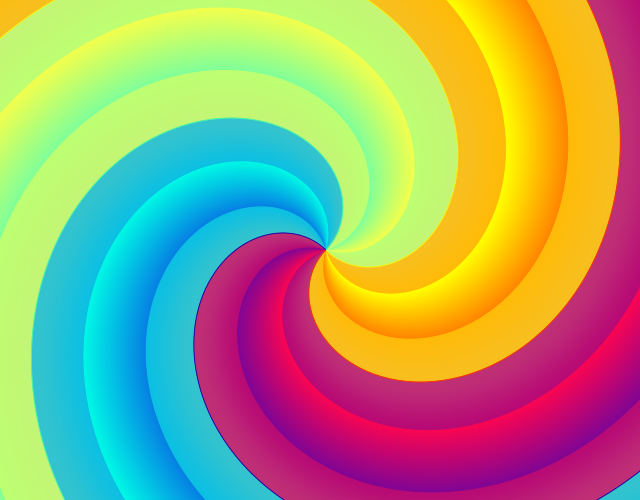
A Shadertoy shader for this background:

```glsl
const float QUARTER_TURN = 1.5707963;

// Arm order: cyan, magenta, orange, lime
const vec3 BASE[4] = vec3[4](
    vec3(0.04, 0.75, 0.89), vec3(0.72, 0.03, 0.46),
    vec3(1.00, 0.73, 0.03), vec3(0.74, 1.00, 0.45));
const vec3 RIBBON_START[4] = vec3[4](
    vec3(0.00, 0.97, 0.90), vec3(0.50, 0.02, 0.58),
    vec3(1.00, 0.52, 0.00), vec3(0.95, 1.00, 0.30));
const vec3 RIBBON_END[4] = vec3[4](
    vec3(0.02, 0.50, 0.89), vec3(0.98, 0.02, 0.32),
    vec3(1.00, 1.00, 0.00), vec3(0.50, 1.00, 0.60));
const vec3 SEAM[4] = vec3[4](
    vec3(0.30, 0.95, 0.65), vec3(0.18, 0.05, 0.62),
    vec3(0.95, 0.22, 0.05), vec3(0.95, 0.95, 0.10));
const vec3 PALE_TINT = vec3(0.85, 0.82, 0.47);

// Spiral phase, counted in arms
float spiralPhase(vec2 p, float twist, float offset) {
    return mod((atan(p.y, p.x) - twist * length(p) - offset) / QUARTER_TURN, 4.0);
}

// Rate of change of the phase per canvas unit
float phaseSlope(float radius, float twist) {
    return length(vec2(1.0 / max(radius, 1e-4), twist)) / QUARTER_TURN;
}

// Soft mask that is one between two limits
float bandMask(float x, float low, float high, float blur) {
    return smoothstep(low - blur, low + blur, x)
         * (1.0 - smoothstep(high - blur, high + blur, x));
}

vec3 armColor(int arm, float across, float low, float high, float blur) {
    // Arm body fades paler toward its outer edges
    float rim = smoothstep(0.15, 0.5, abs(across - 0.5));
    vec3 body = mix(BASE[arm], PALE_TINT, 0.2 * rim);

    // Shaded ribbon along the middle
    float shade = clamp((across - low) / (high - low), 0.0, 1.0);
    vec3 ribbon = mix(RIBBON_START[arm], RIBBON_END[arm], shade);
    return mix(body, ribbon, bandMask(across, low, high, blur));
}

void mainImage(out vec4 fragColor, in vec2 fragCoord) {
    const float twist = 4.30;
    const float offset = 0.796;
    const vec2 center = vec2(0.0117, 0.0);

    vec2 p = (fragCoord - 0.5 * iResolution.xy) / iResolution.y - center;
    float pixel = 1.0 / iResolution.y;
    float phase = spiralPhase(p, twist, offset);
    float slope = phaseSlope(length(p), twist);
    float across = fract(phase);

    float blur = min(0.6 * pixel * slope, 0.1);
    vec3 color = armColor(int(phase) & 3, across, 0.307, 0.688, blur);

    // Thin seam where neighbouring arms meet
    float seamDistance = min(across, 1.0 - across) / slope;
    float seamWidth = max(0.0022, 0.8 * pixel);
    int seam = int(floor(phase + 0.5)) & 3;
    color = mix(SEAM[seam], color, smoothstep(0.0, seamWidth, seamDistance));

    fragColor = vec4(color, 1.0);
}
```
